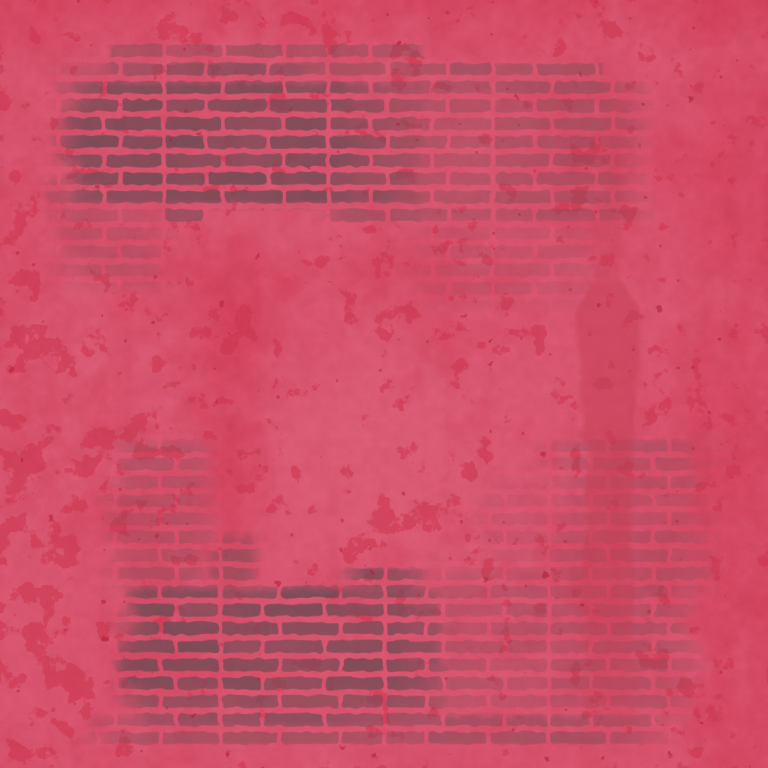
A WebGL 2 fragment shader for this texture:

```glsl
#version 300 es
precision highp float;

uniform vec2 u_resolution;
out vec4 outColor;

const vec3 ROSE = vec3(0.845, 0.325, 0.43);
const vec3 PALE_ROSE = vec3(0.86, 0.365, 0.465);
const vec3 CRIMSON = vec3(0.815, 0.235, 0.335);
const vec3 STAIN = vec3(0.77, 0.24, 0.325);
const vec3 SPECK = vec3(0.68, 0.09, 0.19);
const vec3 BRICK = vec3(0.465, 0.295, 0.335);
const float COURSE = 0.0238;  // height of a brick row
const float BAY = 0.214;      // width of three bricks
const vec2 JOINT = vec2(0.0026, 0.0039);  // half gaps
const float CORNER = 0.0035;
const vec2 UPPER_ORIGIN = vec2(0.2135, 0.7317);
const vec2 LOWER_ORIGIN = vec2(0.287, 0.0271);

float hash(vec2 p) {
  vec3 q = fract(vec3(p.xyx) * 0.1031);
  q += dot(q, q.yzx + 33.33);
  return fract((q.x + q.y) * q.z);
}

float noise(vec2 p) {
  vec2 i = floor(p), f = fract(p);
  f = f * f * (3.0 - 2.0 * f);
  return mix(mix(hash(i), hash(i + vec2(1, 0)), f.x),
             mix(hash(i + vec2(0, 1)), hash(i + vec2(1, 1)), f.x), f.y);
}

float fbm(vec2 p) {
  float sum = 0.0, amp = 0.5;
  for (int i = 0; i < 5; i++) {
    sum += amp * noise(p);
    p = mat2(1.6, 1.2, -1.2, 1.6) * p + 17.3;
    amp *= 0.5;
  }
  return sum;
}

// Box is left, bottom, right, top
float softBox(vec2 p, vec4 box, vec2 soft) {
  vec2 m = smoothstep(box.xy - soft, box.xy + soft, p) * (1.0 - smoothstep(box.zw - soft, box.zw + soft, p));
  return m.x * m.y;
}

float blob(vec2 p, vec2 centre, vec2 size) {
  vec2 d = (p - centre) / size;
  return exp(-dot(d, d));
}

// Bays of three bricks; the short brick swaps ends in a checker
float bricks(vec2 p, vec2 origin, float px) {
  vec2 wobble = vec2(noise(p * 110.0), noise(p * 110.0 + 40.0)) - 0.5;
  vec2 q = (p - origin + wobble * 0.0036) / vec2(BAY, COURSE);
  vec2 cell = floor(q), f = q - cell;
  bool shortFirst = mod(cell.x + cell.y, 2.0) > 0.5;
  float a = shortFirst ? 0.256 : 0.36;
  float b = shortFirst ? 0.634 : 0.732;
  float left = f.x < a ? 0.0 : (f.x < b ? a : b);
  float right = f.x < a ? a : (f.x < b ? b : 1.0);
  vec2 d = vec2(f.x - 0.5 * (left + right), f.y - 0.5) * vec2(BAY, COURSE);
  vec2 e = abs(d) - 0.5 * vec2((right - left) * BAY, COURSE) + JOINT + CORNER;
  float dist = length(max(e, 0.0)) + min(max(e.x, e.y), 0.0) - CORNER;
  float tone = 0.82 + 0.25 * hash(cell + vec2(left * 37.0, 89.0));
  return tone * (1.0 - smoothstep(-px, px, dist));
}

float upperCover(vec2 p) {
  float m = 0.9 * softBox(p, vec4(0.085, 0.732, 0.57, 0.895), vec2(0.035, 0.01));
  m *= 1.0 - 0.45 * smoothstep(0.42, 0.56, p.x);
  m = max(m, 0.42 * softBox(p, vec4(0.14, 0.9, 0.55, 0.945), vec2(0.01, 0.004)));
  m = max(m, 0.62 * softBox(p, vec4(0.14, 0.88, 0.43, 0.919), vec2(0.05, 0.004)));
  m = max(m, 0.37 * softBox(p, vec4(0.5, 0.71, 0.82, 0.897), vec2(0.035, 0.012)));
  m = max(m, 0.42 * softBox(p, vec4(0.5, 0.88, 0.795, 0.919), vec2(0.006, 0.004)));
  m = max(m, 0.28 * softBox(p, vec4(0.08, 0.63, 0.208, 0.92), vec2(0.04, 0.025)));
  m = max(m, 0.17 * softBox(p, vec4(0.55, 0.605, 0.78, 0.735), vec2(0.05, 0.02)));
  m = max(m, 0.6 * softBox(p, vec4(0.212, 0.71, 0.263, 0.74), vec2(0.003)));
  return max(m, 0.45 * softBox(p, vec4(0.429, 0.71, 0.56, 0.74), vec2(0.03, 0.003)));
}

float lowerCover(vec2 p) {
  float m = 0.82 * softBox(p, vec4(0.165, 0.05, 0.58, 0.237), vec2(0.025, 0.012));
  m *= (1.0 - 0.4 * smoothstep(0.5, 0.6, p.x)) * (0.75 + 0.25 * smoothstep(0.05, 0.14, p.y));
  m = max(m, 0.72 * softBox(p, vec4(0.455, 0.22, 0.55, 0.261), vec2(0.02, 0.005)));
  m = max(m, 0.52 * softBox(p, vec4(0.28, 0.22, 0.335, 0.3), vec2(0.015, 0.018)));
  m = max(m, 0.47 * softBox(p, vec4(0.14, 0.028, 0.845, 0.07), vec2(0.05, 0.008)));
  m = max(m, 0.33 * softBox(p, vec4(0.56, 0.07, 0.895, 0.26), vec2(0.03)));
  m = max(m, 0.28 * softBox(p, vec4(0.72, 0.23, 0.915, 0.43), vec2(0.035, 0.012)));
  m = max(m, 0.16 * softBox(p, vec4(0.63, 0.2, 0.75, 0.375), vec2(0.03)));
  return max(m, 0.31 * softBox(p, vec4(0.145, 0.23, 0.27, 0.425), vec2(0.025)));
}

float specks(vec2 p, float scale, float density, float px) {
  vec2 q = p * scale, cell = floor(q);
  vec2 centre = 0.25 + 0.5 * vec2(hash(cell + 3.1), hash(cell + 71.7));
  float radius = mix(0.03, 0.1, hash(cell + 19.4));
  float dist = length(q - cell - centre) + 0.16 * (noise(p * 240.0) - 0.5);
  return step(hash(cell + 51.0), density) * (1.0 - smoothstep(radius - 0.05, radius + px * scale, dist));
}

void main() {
  vec2 p = gl_FragCoord.xy / u_resolution;
  float px = 1.0 / u_resolution.y;
  float broad = fbm(p * 5.0 + 4.0), grain = fbm(p * 32.0 + 11.0), fine = fbm(p * 90.0);

  // Mottled plaster
  float pale = blob(p, vec2(0.1, 0.48), vec2(0.16, 0.14)) + blob(p, vec2(0.53, 0.42), vec2(0.18, 0.17));
  float red = 0.55 * smoothstep(0.9, 1.0, p.y) + 0.45 * smoothstep(0.83, 0.98, p.x);
  red += 0.7 * blob(p, vec2(0.305, 0.47), vec2(0.045, 0.22)) + 0.45 * blob(p, vec2(0.42, 0.64), vec2(0.2, 0.06));
  float mottle = (broad - 0.48) * 1.2 + (grain - 0.48) * 0.7 + 0.2 * (noise(p * vec2(60, 4)) - 0.5);
  vec3 color = mix(ROSE, PALE_ROSE, clamp(0.6 * pale - 0.8 * mottle, 0.0, 1.0));
  color = mix(color, CRIMSON, clamp(red + mottle, 0.0, 1.0) * 0.85);
  color += (fine - 0.48) * 0.04;

  // Ragged red patches and flecks
  float ragged = 0.65 * blob(p, vec2(0.306, 0.565), vec2(0.035)) + 0.5 * blob(p, vec2(0.625, 0.4), vec2(0.018, 0.05));
  ragged += 0.45 * blob(p, vec2(0.56, 0.33), vec2(0.03)) + 0.4 * blob(p, vec2(0.495, 0.335), vec2(0.02, 0.03));
  ragged += 0.4 * blob(p, vec2(0.02, 0.14), vec2(0.1, 0.18)) + 0.25 * blob(p, vec2(0.06, 0.45), vec2(0.16, 0.2));
  float fleck = smoothstep(0.64, 0.72, fbm(p * 44.0 + 7.0) + 0.38 * ragged);
  color = mix(color, CRIMSON * vec3(0.98, 0.85, 0.88), 0.55 * fleck);

  // Faded brickwork
  float wear = 0.8 + 0.42 * fbm(p * 14.0 + 30.0);
  vec2 rough = p + vec2(0.045, 0.008) * (vec2(grain, fine) - 0.48);
  float cover = bricks(p, UPPER_ORIGIN, px) * upperCover(rough) + bricks(p, LOWER_ORIGIN, px) * lowerCover(rough);
  color = mix(color, BRICK, clamp(cover * wear, 0.0, 0.94));

  // Damp run with a wide shoulder
  float runWidth = mix(0.018, 0.041, smoothstep(0.64, 0.59, p.y)) - 0.008 * (1.0 - smoothstep(0.44, 0.54, p.y));
  float run = 1.0 - smoothstep(runWidth - 0.007, runWidth + 0.004, abs(p.x - 0.792 + 0.02 * (grain - 0.5)));
  run *= mix(0.5, 0.2, smoothstep(0.6, 0.67, p.y)) * (1.0 - smoothstep(0.8, 0.93, p.y)) * smoothstep(-0.15, 0.4, p.y);
  color = mix(color, STAIN, run);

  // Scattered specks
  float dots = 0.5 * specks(p, 26.0, 0.07, px) + 0.4 * specks(p + 0.37, 50.0, 0.06, px);
  outColor = vec4(mix(color, SPECK, min(dots, 0.65)), 1.0);
}
```
